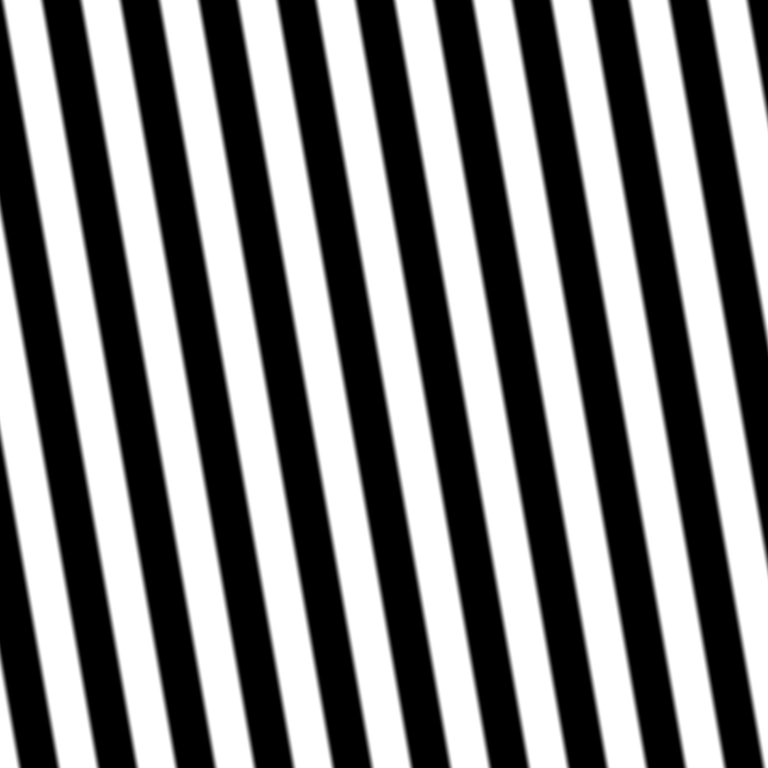
Write a three.js fragment shader that draws this pattern.

```glsl
varying vec2 vUv;

const float TAU = 6.2831853;

// Soft-edged stripes of equal black and white width; frequency is in cycles per canvas
float stripes(vec2 p, vec2 frequency) {
  float wave = cos(TAU * dot(p, frequency));
  return smoothstep(-0.3, 0.3, wave);
}

void main() {
  // Steep bands leaning to the left, with a white crest at the origin
  float white = stripes(vUv, vec2(9.8, 1.715));
  gl_FragColor = vec4(vec3(white), 1.0);
}
```
